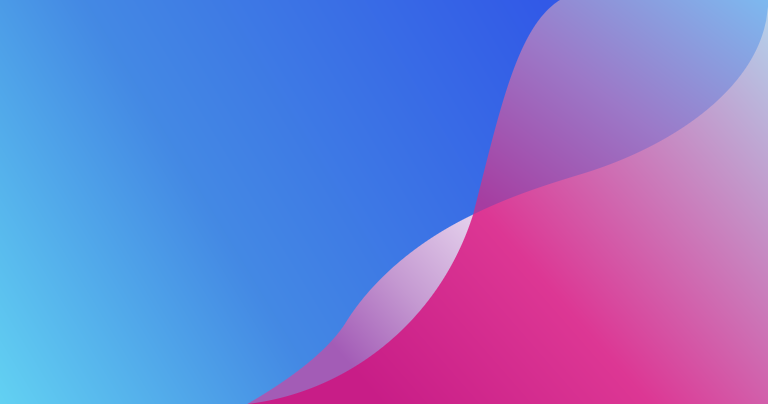
Give the GLSL for this background, as a Shadertoy shader.

```glsl
// Two translucent ribbons sweep up across a blue diagonal gradient.
// Each ribbon edge is a chain of cubic Beziers solved for height at x;
// the overlap regions carry their own three-stop linear gradients.

vec2 bezier(vec2 a, vec2 b, vec2 c, vec2 d, float t) {
    float s = 1.0 - t;
    return s*s*s*a + 3.0*s*s*t*b + 3.0*s*t*t*c + t*t*t*d;
}

// Height of an x-monotone cubic at x, found by bisection
float bezierHeight(vec2 a, vec2 b, vec2 c, vec2 d, float x) {
    float lo = 0.0, hi = 1.0;
    for (int i = 0; i < 18; i++) {
        float mid = 0.5 * (lo + hi);
        if (bezier(a, b, c, d, mid).x < x) lo = mid;
        else hi = mid;
    }
    return bezier(a, b, c, d, 0.5 * (lo + hi)).y;
}

// Steep edge: slow rise from the floor, then a climb to the top
float steepEdge(float x) {
    vec2 k[7] = vec2[7](
        vec2(0.322, 0.0), vec2(0.456, 0.030), vec2(0.573, 0.210),
        vec2(0.616, 0.469), vec2(0.651, 0.728), vec2(0.673, 0.933),
        vec2(0.729, 1.0));
    float y = 0.0;
    for (int i = 0; i < 6; i += 3)
        if (x >= k[i].x) y = bezierHeight(k[i], k[i+1], k[i+2], k[i+3], x);
    return y;
}

// Long edge: a hump, a gentle slope, then a curl into the corner
float longEdge(float x) {
    vec2 k[13] = vec2[13](
        vec2(0.322, 0.0), vec2(0.371, 0.054), vec2(0.423, 0.123),
        vec2(0.449, 0.198), vec2(0.482, 0.301), vec2(0.540, 0.400),
        vec2(0.616, 0.469), vec2(0.664, 0.514), vec2(0.710, 0.542),
        vec2(0.755, 0.568), vec2(0.885, 0.642), vec2(1.0, 0.802),
        vec2(1.0, 1.0));
    float y = 0.0;
    for (int i = 0; i < 12; i += 3)
        if (x >= k[i].x) y = bezierHeight(k[i], k[i+1], k[i+2], k[i+3], x);
    return y;
}

// Antialiased coverage of the side where d < 0
float coverage(float d) {
    float pixel = length(vec2(dFdx(d), dFdy(d)));
    return clamp(0.5 - d / max(pixel, 1e-5), 0.0, 1.0);
}

// Linear gradient with stops at positions at.x, at.y, at.z
vec3 ramp(vec3 first, vec3 middle, vec3 last, vec3 at, float t) {
    vec3 c = mix(first, middle, clamp((t - at.x) / (at.y - at.x), 0.0, 1.0));
    return mix(c, last, clamp((t - at.y) / (at.z - at.y), 0.0, 1.0));
}

void mainImage(out vec4 fragColor, in vec2 fragCoord) {
    vec2 uv = fragCoord / iResolution.xy;

    // Backdrop: cyan corner to deep blue
    vec3 blue = ramp(vec3(0.385, 0.82, 0.95), vec3(0.265, 0.537, 0.892),
                     vec3(0.195, 0.35, 0.905), vec3(0.0, 0.413, 1.0),
                     dot(uv, vec2(0.981, 0.310)));

    // Upper ribbon: plum at the crossing to sky blue
    vec3 violet = ramp(vec3(0.65, 0.24, 0.63), vec3(0.61, 0.475, 0.785),
                       vec3(0.49, 0.725, 0.94), vec3(0.575, 0.78, 1.0),
                       dot(uv, vec2(0.587, 0.413)));

    // Lower lens and shared body lie along one diagonal
    float diagonal = dot(uv, vec2(0.685, 0.314));
    vec3 lilac = ramp(vec3(0.64, 0.36, 0.715), vec3(0.77, 0.60, 0.82),
                      vec3(0.895, 0.815, 0.925), vec3(0.343, 0.45, 0.567),
                      diagonal);
    vec3 pink = ramp(vec3(0.785, 0.115, 0.53), vec3(0.865, 0.215, 0.58),
                     vec3(0.70, 0.835, 0.93), vec3(0.343, 0.58, 1.0),
                     diagonal);

    // Combine the four regions made by the two edges
    float steep = coverage(uv.y - steepEdge(uv.x));
    float low = coverage(uv.y - longEdge(uv.x));
    vec3 color = mix(mix(blue, violet, steep), mix(lilac, pink, steep), low);
    fragColor = vec4(color, 1.0);
}
```
